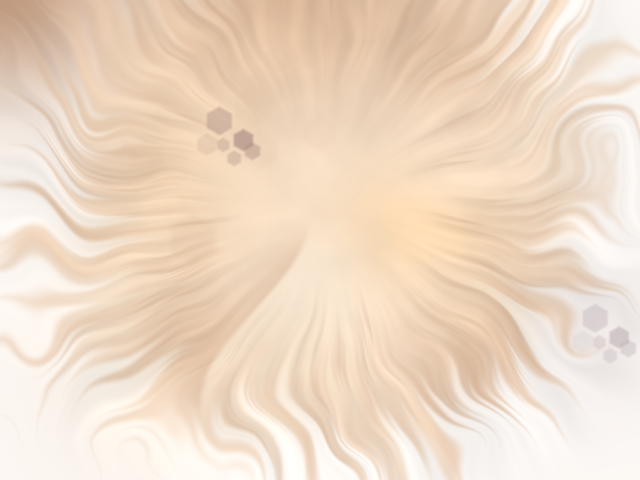
This background is drawn by a Shadertoy shader. Its source:

```glsl
// Soft burst of cream and tan plumes on a pale ground, with hexagonal bokeh.

const float TAU = 6.2831853;
const vec3 CREAM = vec3(0.965, 0.88, 0.785);
const vec3 HONEY = vec3(0.985, 0.85, 0.685);
const vec3 PALE = vec3(0.975, 0.915, 0.84);
const vec3 TAN = vec3(0.84, 0.70, 0.58);
const vec3 BROWN = vec3(0.78, 0.63, 0.52);
const vec3 WHITE = vec3(0.988, 0.972, 0.958);
const vec3 MAUVE = vec3(0.66, 0.54, 0.51);
const vec3 LILAC = vec3(0.72, 0.67, 0.69);

float hash(vec2 p) {
    p = fract(p * vec2(0.1031, 0.1137));
    p += dot(p, p.yx + 33.33);
    return fract((p.x + p.y) * p.x * 7.13 + p.y * 31.7);
}

float noise(vec2 p) {
    vec2 i = floor(p), f = fract(p);
    f = f * f * (3.0 - 2.0 * f);
    return mix(mix(hash(i), hash(i + vec2(1, 0)), f.x),
               mix(hash(i + vec2(0, 1)), hash(i + vec2(1, 1)), f.x), f.y);
}

float fbm(vec2 p) {
    float sum = 0.0, amp = 0.5;
    for (int i = 0; i < 4; i++) {
        sum += amp * noise(p);
        p = mat2(1.6, 1.2, -1.2, 1.6) * p + 7.3;
        amp *= 0.5;
    }
    return sum;
}

float glow(vec2 p, vec2 centre, vec2 size) {
    vec2 d = (p - centre) / size;
    return exp(-dot(d, d));
}

float hexDistance(vec2 p, float radius) {
    p = abs(p);
    return max(p.y * 0.866 + p.x * 0.5, p.x) - radius;
}

// Pale ground, darkening to tan in the upper left corner
vec3 ground(vec2 p) {
    vec3 col = mix(WHITE, BROWN * 0.97, glow(p, vec2(0.0, 1.02), vec2(0.32, 0.23)));
    col = mix(col, PALE, 0.5 * glow(p, vec2(0.3, 0.25), vec2(0.25, 0.3)));
    return mix(col, LILAC, 0.22 * glow(p, vec2(1.25, 0.28), vec2(0.12, 0.13)));
}

// Broad colour areas of the plumage
vec3 furTone(vec2 p) {
    vec2 q = p + 0.12 * (vec2(fbm(p * 5.0), fbm(p * 5.0 + 19.0)) - 0.47);
    vec3 col = CREAM;
    col = mix(col, PALE, 0.8 * glow(q, vec2(1.12, 0.74), vec2(0.2, 0.2)));
    col = mix(col, TAN, 0.85 * glow(q, vec2(0.60, 1.0), vec2(0.32, 0.21)));
    col = mix(col, TAN, 0.5 * glow(q, vec2(0.93, 0.88), vec2(0.14, 0.16)));
    col = mix(col, TAN, 0.8 * glow(q, vec2(1.04, 0.24), vec2(0.14, 0.12)));
    col = mix(col, TAN, 0.45 * glow(q, vec2(0.40, 0.26), vec2(0.1, 0.16)));
    col = mix(col, PALE, 0.7 * glow(q, vec2(0.70, 0.40), vec2(0.12, 0.15)));
    col = mix(col, HONEY, 0.85 * glow(q, vec2(0.87, 0.50), vec2(0.18, 0.13)));
    col = mix(col, HONEY, 0.45 * glow(q, vec2(0.36, 0.62), vec2(0.18, 0.2)));
    return col * (1.0 + 0.09 * (fbm(q * 9.0) - 0.47));
}

// One ring of tapering strands: x = coverage, y = darkness
vec2 strands(float angle, float r, float count, float reach, float seed) {
    float cell = angle / TAU * count + seed * 0.37;
    float rnd = hash(vec2(mod(floor(cell), count), seed * 17.0 + 3.0));
    float across = fract(cell) - 0.5;
    float t = r / (reach * mix(0.72, 1.18, rnd));
    float halfWidth = 0.5 * clamp((1.0 - t) / 0.55, 0.0, 1.0);
    float cover = smoothstep(0.0, 0.2, halfWidth - abs(across));
    cover *= 1.0 - 0.6 * smoothstep(0.75, 1.0, t);
    float side = 0.65 + 0.7 * across;
    return vec2(cover, smoothstep(0.42, 0.85, t) * side * mix(0.5, 1.1, fract(rnd * 9.7)));
}

// Curved fold with shade to its left and light to its right
vec3 addFold(vec3 col, vec2 p) {
    float d = 0.42 + 0.225 * smoothstep(0.17, 0.54, p.y) - p.x;
    float span = smoothstep(0.08, 0.25, p.y) * (1.0 - smoothstep(0.44, 0.56, p.y));
    float shade = smoothstep(-0.008, 0.012, d) * exp(-max(d, 0.0) / 0.05);
    float light = smoothstep(0.008, -0.012, d) * exp(min(d, 0.0) / 0.08);
    col = mix(col, TAN, 0.6 * span * shade);
    return mix(col, PALE, 0.6 * span * light);
}

// Small group of overlapping hexagons: centre, radius, opacity
vec3 addCluster(vec3 col, vec2 p, vec3 tint, float strength) {
    vec4 cells[6] = vec4[6](
        vec4(-0.050, 0.040, 0.026, 0.5), vec4(0.0, 0.0, 0.020, 0.75),
        vec4(0.019, -0.023, 0.016, 0.5), vec4(-0.042, -0.010, 0.013, 0.4),
        vec4(-0.019, -0.038, 0.014, 0.4), vec4(-0.076, -0.009, 0.020, 0.2));
    for (int i = 0; i < 6; i++) {
        float d = hexDistance(p - cells[i].xy, cells[i].z);
        col = mix(col, tint, strength * cells[i].w * smoothstep(0.004, -0.004, d));
    }
    return col;
}

void mainImage(out vec4 fragColor, in vec2 fragCoord) {
    vec2 p = fragCoord / iResolution.xy * vec2(4.0 / 3.0, 1.0);
    vec2 fromCentre = p - vec2(0.68, 0.57);
    float r = length(fromCentre);
    vec2 dir = fromCentre / max(r, 0.001);
    float sway = r * (0.7 * (noise(p * 4.0) - 0.5) + 0.25 * (noise(p * 11.0) - 0.5));
    float angle = atan(fromCentre.y, fromCentre.x) + sway;
    float up = max(dir.y, 0.0);
    float stretch = 1.0 + 0.4 * up * up + 0.1 * abs(dir.x);

    // Plumes, longest first
    vec3 tone = furTone(p);
    float body = 1.0 - smoothstep(0.27, 0.55, r / stretch);
    vec3 col = mix(ground(p), tone, body);
    for (int i = 0; i < 8; i++) {
        float k = float(i);
        vec2 s = strands(angle, r, 31.0 + 5.0 * k, stretch * (0.70 - 0.035 * k), k + 1.0);
        col = mix(col, mix(tone, BROWN, 0.75 * s.y), 0.7 * s.x);
    }

    // Fine radial streaks
    vec2 swayed = vec2(cos(angle), sin(angle));
    float streak = noise(swayed * (11.0 + 4.0 * r)) + 0.6 * noise(swayed * (27.0 + 6.0 * r));
    float plumage = smoothstep(0.1, 0.4, r) * (1.0 - smoothstep(0.5, 0.75, r / stretch));
    col *= 1.0 + 0.09 * plumage * (streak - 0.8);
    col = addFold(col, p);

    // Faint scattered bokeh, then the two groups
    for (int i = 0; i < 9; i++) {
        float k = float(i) + 1.0;
        vec2 spot = vec2(0.26 + 0.5 * hash(vec2(k, 4.0)), 0.62 + 0.32 * hash(vec2(k, 9.0)));
        float d = hexDistance(p - spot, 0.022 + 0.02 * hash(vec2(k, 15.0)));
        col = mix(col, TAN, 0.09 * smoothstep(0.006, -0.006, d));
    }
    float disc = hexDistance(p - vec2(0.403, 0.502), 0.047);
    col = mix(col, TAN, 0.22 * smoothstep(0.012, -0.012, disc));
    col = addCluster(col, p - vec2(0.507, 0.708), MAUVE, 0.85);
    col = addCluster(col, p - vec2(1.290, 0.297), LILAC, 0.75);
    fragColor = vec4(clamp(col, 0.0, 1.0), 1.0);
}
```
